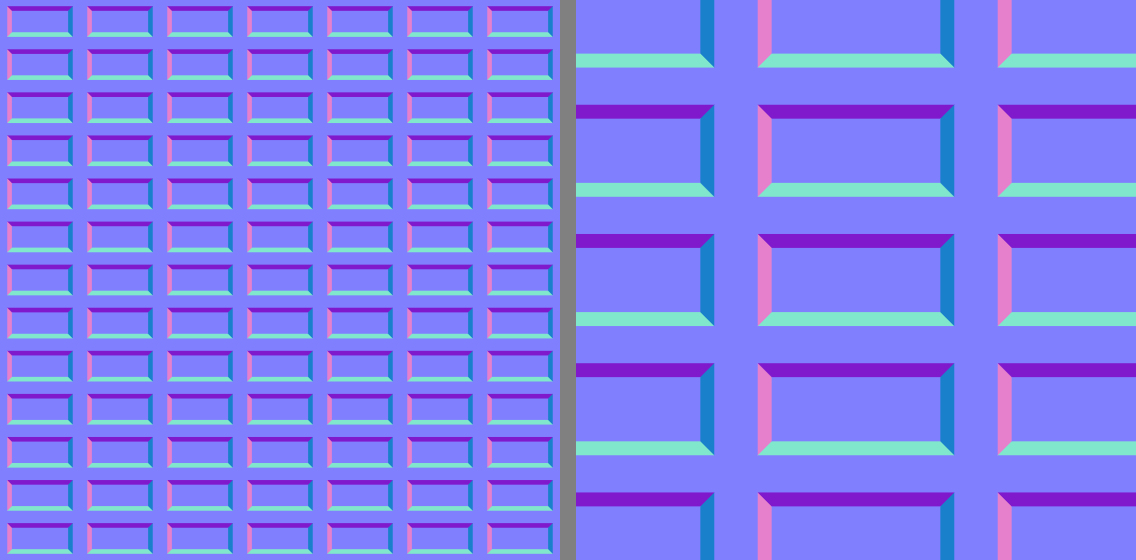
Left, the full canvas; right, a detail of the centre.
This texture map is drawn by a Shadertoy shader. Its source:

```glsl
// Tangent-space normal map of recessed rectangular panels with mitred bevels.

const vec2 REPEATS = vec2(7.0, 13.0);           // panels across and down
const vec2 PANEL_HALF = vec2(0.0585, 0.0274);   // half size, canvas units
const float BEVEL_WIDTH = 0.0083;
const vec2 BEVEL_NORMAL = vec2(0.8, 0.6);       // sideways and outward parts

// Antialiased coverage of the region where dist is positive.
float coverage(float dist, float pixel) {
    return clamp(dist / pixel + 0.5, 0.0, 1.0);
}

// Position relative to the centre of its cell, in canvas units.
vec2 cellPosition(vec2 uv, vec2 repeats) {
    return (fract(uv * repeats) - 0.5) / repeats;
}

vec3 encodeNormal(vec3 normal) {
    return normal * 0.5 + 0.5;
}

vec3 recessedPanel(vec2 p, vec2 halfSize, float bevel, float pixel) {
    vec2 inset = halfSize - abs(p);
    float depth = min(inset.x, inset.y);

    // Sloping rim between the outer edge and the flat floor
    float rim = coverage(depth, pixel) * coverage(bevel - depth, pixel);

    // Walls face the centre and meet along the corner diagonals
    vec2 inward = -sign(p);
    vec3 sideWall = vec3(inward.x * BEVEL_NORMAL.x, 0.0, BEVEL_NORMAL.y);
    vec3 endWall = vec3(0.0, inward.y * BEVEL_NORMAL.x, BEVEL_NORMAL.y);
    float mitre = coverage((inset.y - inset.x) * inversesqrt(2.0), pixel);
    vec3 wall = mix(endWall, sideWall, mitre);

    return mix(vec3(0.0, 0.0, 1.0), wall, rim);
}

void mainImage(out vec4 fragColor, in vec2 fragCoord) {
    vec2 uv = fragCoord / iResolution.xy;
    float pixel = 1.0 / min(iResolution.x, iResolution.y);
    vec2 p = cellPosition(uv, REPEATS);
    vec3 normal = recessedPanel(p, PANEL_HALF, BEVEL_WIDTH, pixel);
    fragColor = vec4(encodeNormal(normal), 1.0);
}
```
